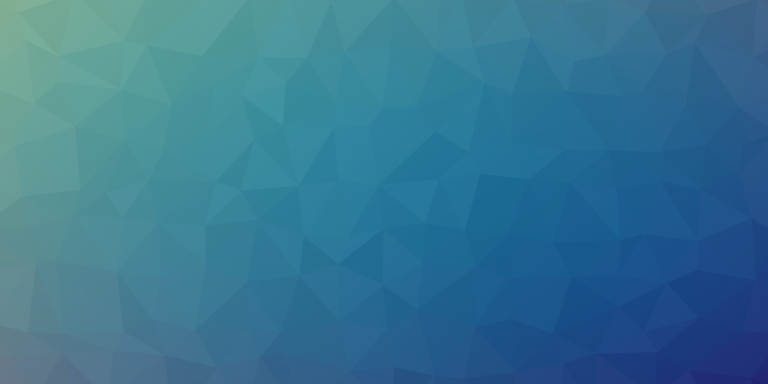
Give the GLSL for this background, as a Shadertoy shader.

```glsl
#define CELL 0.1175
#define GRID_ORIGIN vec2(0.058, 0.05)
#define JITTER 0.31
#define FLATNESS 0.6
#define SHADE 0.014

// Quadratic blend through three colours at t = 0, 0.5 and 1
vec3 blend3(vec3 first, vec3 second, vec3 third, float t) {
    return first * (1.0 - t) * (1.0 - 2.0 * t)
         + second * 4.0 * t * (1.0 - t)
         + third * t * (2.0 * t - 1.0);
}

// Smooth colour field over the unit canvas
vec3 colourField(vec2 uv) {
    uv = clamp(uv, 0.0, 1.0);
    vec3 bottom = blend3(vec3(0.41, 0.47, 0.54), vec3(0.17, 0.345, 0.53),
                         vec3(0.14, 0.15, 0.45), uv.x);
    vec3 middle = blend3(vec3(0.40, 0.60, 0.58), vec3(0.15, 0.475, 0.605),
                         vec3(0.135, 0.31, 0.53), uv.x);
    vec3 top = blend3(vec3(0.52, 0.69, 0.58), vec3(0.29, 0.56, 0.60),
                      vec3(0.27, 0.39, 0.53), uv.x);
    return blend3(bottom, middle, top, uv.y);
}

vec2 hash2(vec2 p) {
    vec3 q = fract(p.xyx * vec3(0.1031, 0.1030, 0.0973));
    q += dot(q, q.yzx + 33.33);
    return fract((q.xx + q.yz) * q.zy);
}

// Grid corner moved by a random offset
vec2 gridVertex(vec2 id) {
    return id + JITTER * (2.0 * hash2(id + 57.0) - 1.0);
}

// Signed distance to an edge, positive on its left
float edgeDistance(vec2 p, vec2 a, vec2 b) {
    vec2 e = normalize(b - a), d = p - a;
    return e.x * d.y - e.y * d.x;
}

// Facet colour in rgb, weighted by its smooth coverage in a
vec4 facet(vec2 p, vec2 a, vec2 b, vec2 c, vec2 gridToUv, float pixel) {
    float inside = min(edgeDistance(p, a, b),
                   min(edgeDistance(p, b, c), edgeDistance(p, c, a)));
    float coverage = clamp(inside / pixel + 0.5, 0.0, 1.0);
    vec2 facetCentre = (a + b + c) / 3.0;
    vec2 colourPoint = mix(p, facetCentre, FLATNESS);
    vec3 colour = colourField((colourPoint * CELL + GRID_ORIGIN) * gridToUv);
    colour += SHADE * (2.0 * hash2(floor(facetCentre * 64.0)).x - 1.0);
    return vec4(colour, 1.0) * coverage;
}

void mainImage(out vec4 fragColor, in vec2 fragCoord) {
    vec2 p = (fragCoord / iResolution.y - GRID_ORIGIN) / CELL;
    vec2 gridToUv = vec2(iResolution.y / iResolution.x, 1.0);
    float pixel = 1.0 / (iResolution.y * CELL);

    // Gather the facets of the nearby quads, each split on its short diagonal
    vec4 sum = vec4(0.0);
    for (int y = -1; y <= 1; y++) {
        for (int x = -1; x <= 1; x++) {
            vec2 id = floor(p) + vec2(x, y);
            vec2 a = gridVertex(id);
            vec2 b = gridVertex(id + vec2(1.0, 0.0));
            vec2 c = gridVertex(id + vec2(1.0, 1.0));
            vec2 d = gridVertex(id + vec2(0.0, 1.0));
            bool rising = distance(a, c) < distance(b, d);
            sum += facet(p, a, b, rising ? c : d, gridToUv, pixel);
            sum += facet(p, rising ? a : b, c, d, gridToUv, pixel);
        }
    }
    fragColor = vec4(sum.rgb / max(sum.a, 0.0001), 1.0);
}
```
